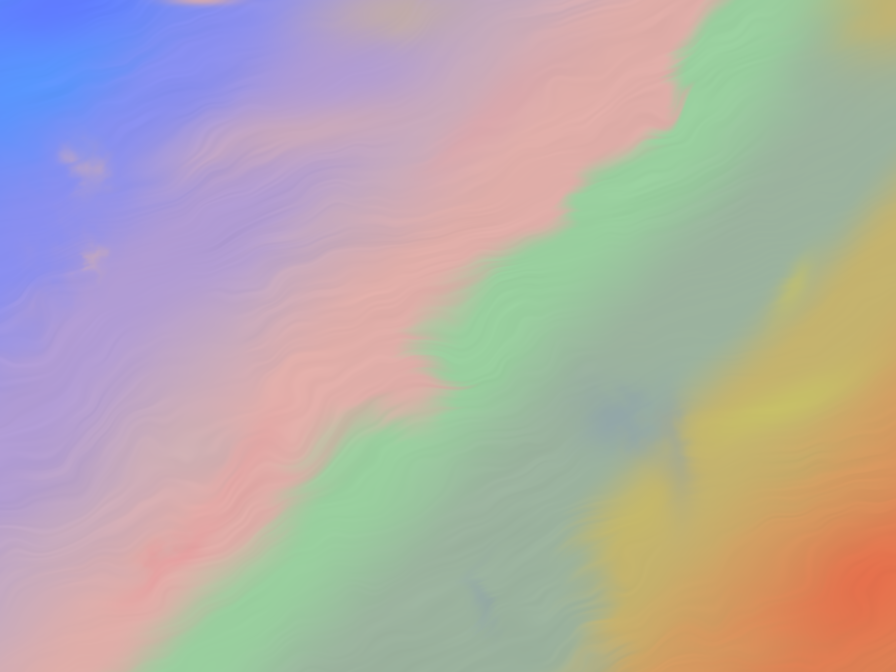
Write a Shadertoy shader that draws this background.

```glsl
const vec3 BLUE = vec3(0.36, 0.55, 1.00);
const vec3 PERIWINKLE = vec3(0.54, 0.56, 0.94);
const vec3 LAVENDER = vec3(0.69, 0.61, 0.83);
const vec3 MAUVE = vec3(0.78, 0.67, 0.74);
const vec3 PINK = vec3(0.875, 0.68, 0.66);
const vec3 ROSE = vec3(0.90, 0.61, 0.62);
const vec3 GREEN = vec3(0.60, 0.81, 0.62);
const vec3 SLATE = vec3(0.61, 0.70, 0.62);
const vec3 STEEL = vec3(0.55, 0.62, 0.68);
const vec3 OCHRE = vec3(0.77, 0.70, 0.43);
const vec3 LEMON = vec3(0.78, 0.76, 0.40);
const vec3 ORANGE = vec3(0.84, 0.59, 0.37);
const vec3 EMBER = vec3(0.90, 0.42, 0.29);

const vec2 BAND_ORIGIN = vec2(0.2, 0.0);
const vec2 BAND_DIR = vec2(0.661, 0.750);
const float WARP = 0.06;           // broad wobble of the bands
const float BRISTLE = 0.11;        // feathering along the strokes
const float CHIP = 0.11;           // broken paint in the rough spots
const float GRAIN = 0.06;          // fine brightness streaks
const float BRUSH_TILT = 0.4;

float hash(vec2 p) {
    vec3 q = fract(p.xyx * 0.1031);
    q += dot(q, q.yzx + 33.33);
    return fract((q.x + q.y) * q.z);
}

float noise(vec2 p) {
    vec2 i = floor(p), f = fract(p);
    f = f * f * (3.0 - 2.0 * f);
    return mix(mix(hash(i), hash(i + vec2(1, 0)), f.x),
               mix(hash(i + vec2(0, 1)), hash(i + vec2(1, 1)), f.x), f.y);
}

float fbm(vec2 p) {
    float sum = 0.0, amp = 0.5;
    for (int i = 0; i < 4; i++) {
        sum += amp * noise(p);
        p = p * 2.0 + 7.3;
        amp *= 0.5;
    }
    return sum;
}

vec2 rotate(vec2 p, float a) {
    float c = cos(a), s = sin(a);
    return vec2(c * p.x + s * p.y, c * p.y - s * p.x);
}

float bump(float x, float center, float width) {
    float d = (x - center) / width;
    return exp(-d * d);
}

float ellipse(vec2 p, vec2 center, vec2 radii, float tilt) {
    vec2 d = rotate(p - center, tilt) / radii;
    return exp(-dot(d, d));
}

// Soft tilted ellipse of paint
void dab(inout vec3 col, vec2 p, vec2 center, vec2 radii, float tilt, vec3 tint, float strength) {
    col = mix(col, tint, strength * ellipse(p, center, radii, tilt));
}

// Diagonal bands: s runs across them, t along them
vec3 bands(float s, float t) {
    float shore = 0.085 * bump(t, 0.585, 0.06) + 0.05 * bump(t, 1.12, 0.08)
                + 0.035 * bump(t, 0.92, 0.05) + 0.025 * bump(t, 0.29, 0.07);
    float shoreSoft = mix(0.055, 0.025, smoothstep(0.65, 0.95, t));
    float low = 1.0 - smoothstep(0.44, 0.64, t);
    float goldEdge = 0.37 + 0.14 * low, goldSoft = 0.05 + 0.04 * low;
    vec3 col = mix(BLUE, PERIWINKLE, smoothstep(-0.80, -0.54, s));
    col = mix(col, LAVENDER, smoothstep(-0.55, -0.38, s));
    col = mix(col, MAUVE, smoothstep(-0.36, -0.19, s));
    col = mix(col, PINK, smoothstep(-0.24, -0.07, s));
    col = mix(col, GREEN, smoothstep(-shoreSoft, shoreSoft, s - shore));
    col = mix(col, SLATE, smoothstep(0.08, 0.24, s));
    col = mix(col, OCHRE, smoothstep(-goldSoft, goldSoft, s - goldEdge));
    col = mix(col, ORANGE, smoothstep(0.46, 0.65, s));
    return mix(col, EMBER, 0.5 * smoothstep(0.62, 0.76, s));
}

void mainImage(out vec4 fragColor, in vec2 fragCoord) {
    vec2 p = fragCoord / iResolution.y;
    p.x += 0.5 * (4.0 / 3.0 - iResolution.x / iResolution.y);

    // Wobble, bristle strokes and chipped paint
    vec2 wobble = vec2(fbm(p * 4.0), fbm(p * 4.0 + 19.0)) - 0.47;
    vec2 brush = rotate(p + 0.2 * wobble, BRUSH_TILT);
    float bristle = fbm(brush * vec2(5.0, 45.0)) - 0.47;
    float hair = noise(brush * vec2(14.0, 190.0)) - 0.5;
    float patches = smoothstep(0.35, 0.6, fbm(p * 4.0 + 41.0));
    float rough = ellipse(p, vec2(0.10, 0.64), vec2(0.10, 0.17), 0.0)
                + ellipse(p, vec2(0.94, 0.38), vec2(0.09, 0.05), -0.5)
                + ellipse(p, vec2(0.23, 0.17), vec2(0.06, 0.03), 0.6);
    vec2 chips = vec2(fbm(p * 22.0), fbm(p * 22.0 + 13.0)) - 0.47;
    float feather = (bristle + 0.15 * hair) * (0.25 + 0.75 * patches);
    vec2 q = p + WARP * wobble + CHIP * rough * chips
           + BRISTLE * feather * vec2(cos(BRUSH_TILT), sin(BRUSH_TILT));

    vec2 r = q - BAND_ORIGIN;
    vec3 col = bands(r.x * BAND_DIR.y - r.y * BAND_DIR.x, dot(r, BAND_DIR));

    // Cool corner and pale strokes
    dab(col, q, vec2(0.05, 0.88), vec2(0.14, 0.08), 0.5, vec3(0.33, 0.60, 1.0), 0.75);
    dab(col, q, vec2(0.08, 1.00), vec2(0.12, 0.05), 0.1, vec3(0.38, 0.47, 1.0), 0.8);
    dab(col, q, vec2(0.33, 0.61), vec2(0.11, 0.07), 0.5, LAVENDER, 0.7);
    dab(col, q, vec2(0.45, 0.80), vec2(0.20, 0.045), 0.2, vec3(0.82, 0.68, 0.71), 0.75);
    dab(col, q, vec2(0.60, 0.99), vec2(0.12, 0.05), 0.0, vec3(0.77, 0.69, 0.63), 0.8);
    dab(col, p, vec2(0.30, 1.00), vec2(0.05, 0.008), 0.0, PINK, 0.8);
    dab(col, q, vec2(0.13, 0.76), vec2(0.016, 0.035), 0.0, MAUVE, 0.6);
    dab(col, q, vec2(0.15, 0.61), vec2(0.012, 0.022), 0.0, MAUVE, 0.7);

    // Rose ridge with tan beside it
    dab(col, q, vec2(0.29, 0.33), vec2(0.08, 0.04), 0.3, vec3(0.80, 0.69, 0.70), 0.7);
    dab(col, q, vec2(0.25, 0.17), vec2(0.08, 0.022), 0.8, ROSE, 0.7);
    dab(col, q, vec2(0.38, 0.32), vec2(0.12, 0.025), 0.85, ROSE, 0.4);
    dab(col, q, vec2(0.72, 0.82), vec2(0.12, 0.03), 0.7, ROSE, 0.3);

    // Steel smudges
    dab(col, q, vec2(0.93, 0.37), vec2(0.07, 0.05), -0.5, STEEL, 0.6);
    dab(col, q, vec2(1.01, 0.32), vec2(0.025, 0.09), 0.0, STEEL, 0.5);
    dab(col, q, vec2(0.71, 0.10), vec2(0.012, 0.05), 0.0, STEEL, 0.4);
    dab(col, q, vec2(1.24, 0.90), vec2(0.06, 0.09), 0.0, SLATE, 0.6);

    // Warm strokes
    dab(col, q, vec2(1.33, 0.99), vec2(0.08, 0.08), 0.0, OCHRE, 0.9);
    dab(col, q, vec2(1.17, 0.40), vec2(0.13, 0.027), 0.45, LEMON, 0.8);
    dab(col, q, vec2(1.18, 0.575), vec2(0.05, 0.016), 1.1, LEMON, 0.6);
    dab(col, q, vec2(0.94, 0.22), vec2(0.09, 0.04), 0.8, LEMON, 0.35);
    dab(col, q, vec2(1.30, 0.13), vec2(0.15, 0.07), 0.3, EMBER, 0.8);

    col *= 1.0 + GRAIN * (0.5 * bristle + 0.35 * hair) * (0.3 + patches);
    fragColor = vec4(col, 1.0);
}
```
